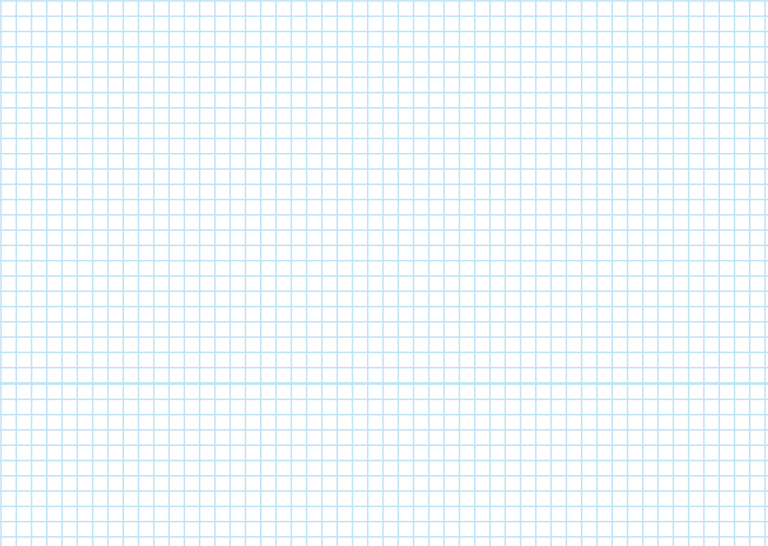
This pattern is drawn by a Shadertoy shader. Its source:

```glsl
// Squared paper: thin pale blue rules on white, 50 cells across.
// Distances to the nearest rule are box filtered into line coverage;
// one horizontal rule is widened where two sheets of rows meet.

const float ROWS_PER_HEIGHT = 35.73;       // cells in one canvas height
const float RULE_WIDTH = 0.1;              // in cells
const vec2 FIRST_RULE = vec2(0.064, 0.06); // offset from the top left, in cells
const float SEAM_ROW = 25.0;               // rule shared by both sheets
const float SEAM_WIDTH = 0.075;            // extra thickness of that rule

const vec3 PAPER = vec3(1.0);
const vec3 RULE_BLUE = vec3(0.75, 0.895, 0.962);

// Signed offset from the nearest whole number.
vec2 offsetToRule(vec2 p) {
    return p - floor(p + 0.5);
}

// Stretches the point at start into a band of the given width.
float insertBand(float x, float start, float width) {
    return x - clamp(x - start, 0.0, width);
}

// Share of a pixel-wide box that lies within a line centred on zero.
vec2 lineCoverage(vec2 offset, float width, float pixel) {
    vec2 upper = min(offset + 0.5 * pixel, vec2(0.5 * width));
    vec2 lower = max(offset - 0.5 * pixel, vec2(-0.5 * width));
    return clamp((upper - lower) / pixel, 0.0, 1.0);
}

void mainImage(out vec4 fragColor, in vec2 fragCoord) {
    // Cell units, measured down from the top left corner.
    float pixel = ROWS_PER_HEIGHT / iResolution.y;
    vec2 cell = vec2(fragCoord.x, iResolution.y - fragCoord.y) * pixel - FIRST_RULE;

    // The lower sheet starts just below the last rule of the upper one.
    cell.y = insertBand(cell.y, SEAM_ROW, SEAM_WIDTH);

    // Crossing rules share one flat tint.
    vec2 rules = lineCoverage(offsetToRule(cell), RULE_WIDTH, pixel);
    float ink = 1.0 - (1.0 - rules.x) * (1.0 - rules.y);

    fragColor = vec4(mix(PAPER, RULE_BLUE, ink), 1.0);
}
```
